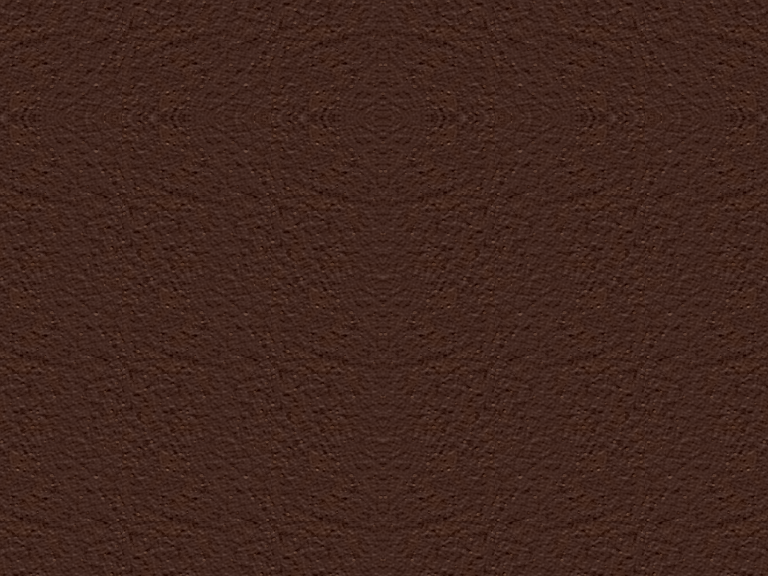
Reproduce this texture procedurally as a Shadertoy shader.

```glsl
// Dark, crumbly soil: one tile, repeated outward from two mirror lines.
// Gradient noise gives a grainy height field, shaded by its slope to the light;
// crisp pits, sparse pebbles and warm patches vary the ground in the tile.

float hash(vec2 p) {
    p = fract(p * vec2(0.1237, 0.3173));
    p += dot(p, p.yx + 31.73);
    return fract((p.x + p.y) * p.x * 17.31);
}

float cornerSlope(vec2 cell, vec2 offset) {
    float angle = 6.28318 * hash(cell + 7.0);
    return dot(vec2(cos(angle), sin(angle)), offset);
}

float gradientNoise(vec2 p) {
    vec2 i = floor(p), f = fract(p);
    vec2 u = f * f * f * (f * (f * 6.0 - 15.0) + 10.0);
    vec2 e = vec2(1.0, 0.0);
    float low = mix(cornerSlope(i, f), cornerSlope(i + e, f - e), u.x);
    float high = mix(cornerSlope(i + e.yx, f - e.yx), cornerSlope(i + 1.0, f - 1.0), u.x);
    return mix(low, high, u.y);
}

// Clods, crumbs and grains, slightly wider than tall and a little tilted
float soilHeight(vec2 p) {
    p = vec2(0.9 * p.x + 0.15 * p.y, 1.1 * p.y - 0.2 * p.x);
    return 0.36 * gradientNoise(p * 57.0 + 11.0)
         + 0.34 * gradientNoise(p * 118.0 + 47.0)
         + 0.30 * gradientNoise(p * 205.0 + 83.0);
}

// Mirror once across and once down, then repeat outward from both lines
vec2 foldTile(vec2 p) {
    float column = mod(abs(p.x - 0.665) + 0.066, 0.26);
    float row = mod(abs(p.y - 0.795) + 0.149, 0.283);
    return vec2(column, row);
}

// Signed brightness of one possible pebble per grid cell
float pebble(vec2 p, float rough, float pixel) {
    vec2 grid = p / 0.0125;
    vec2 cell = floor(grid);
    float chance = hash(cell + 19.0);
    float size = mix(0.001, 0.0027, hash(cell + 53.0));
    vec2 center = 0.3 + 0.4 * vec2(hash(cell + 71.0), hash(cell + 97.0));
    vec2 d = (fract(grid) - center) * 0.0125;
    float edge = max(0.6 * pixel, 0.0005);
    float stone = 1.0 - smoothstep(-edge, edge, length(d * vec2(0.8, 1.0)) - size);
    float shadow = 1.0 - smoothstep(-edge, edge, length(d + vec2(0.001, 0.0024)) - size);
    float present = step(chance, 0.05 + 0.17 * rough);
    return present * (stone - 0.8 * shadow * (1.0 - stone));
}

void mainImage(out vec4 fragColor, in vec2 fragCoord) {
    vec2 uv = fragCoord / iResolution.y;
    vec2 p = foldTile(uv);
    float pixel = 1.0 / iResolution.y;

    // Smooth ground near the upright mirror line, rougher in clumps elsewhere
    float patches = gradientNoise(p * vec2(15.0, 19.0) + 5.0);
    float rough = smoothstep(0.0, 0.08, abs(p.x - 0.066));
    rough = clamp(0.25 + 0.4 * rough + 0.8 * patches, 0.0, 1.0);

    // Slope shading, stronger on the steepest crumbs, lit from above
    float height = soilHeight(p);
    float slope = height - soilHeight(p + vec2(0.0014, 0.0034));
    float tone = slope * (mix(0.12, 0.19, rough) + 0.3 * abs(slope));

    // Crisp open pits in two sizes
    float wide = gradientNoise(p * vec2(72.0, 94.0) + 131.0);
    float small = gradientNoise(p * vec2(125.0, 150.0) + 173.0);
    float pits = smoothstep(0.27, 0.4, wide) + 0.7 * smoothstep(0.27, 0.42, small);
    tone -= pits * mix(0.025, 0.065, rough);

    // Faint dark line where rows meet, broad wear and pale pebbles
    float seam = min(p.y, 0.283 - p.y);
    tone -= 0.01 * (1.0 - smoothstep(0.0, 0.008, seam));
    tone += 0.008 * patches;
    float stone = pebble(p, rough, pixel);
    tone += 0.085 * stone;

    vec3 soil = vec3(0.256, 0.155, 0.125) + tone;
    float warmth = rough * smoothstep(-0.15, 0.4, gradientNoise(p * 30.0 + 211.0));
    soil += vec3(0.013, 0.003, -0.012) * warmth;
    soil += vec3(0.02, 0.008, -0.01) * max(stone, 0.0);
    fragColor = vec4(clamp(soil, 0.0, 1.0), 1.0);
}
```
